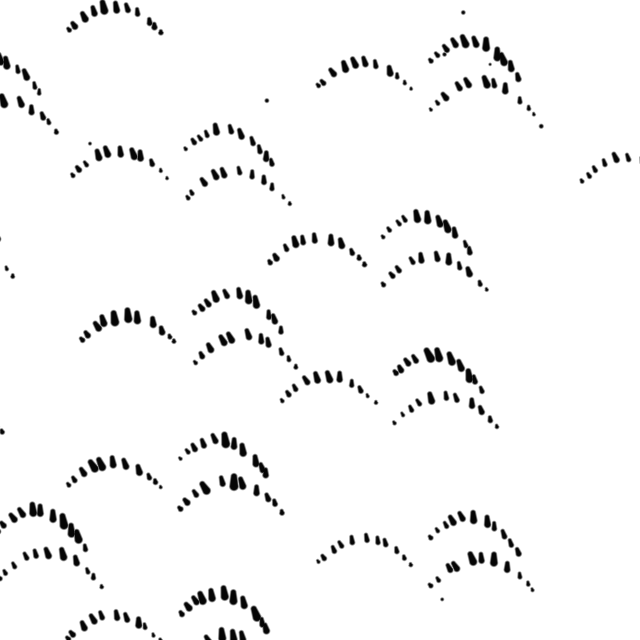
Reproduce this pattern procedurally as a three.js fragment shader.

```glsl
varying vec2 vUv;

float hash(vec2 p) {
  vec3 q = fract(vec3(p.xyx) * vec3(0.1031, 0.1030, 0.0973));
  q += dot(q, q.yzx + 33.33);
  return fract((q.x + q.y) * q.z);
}

// Signed random value from -1 to 1
float jitter(vec2 p) {
  return 2.0 * hash(p) - 1.0;
}

// Rounded stroke that narrows towards its upper end
float dash(vec2 p, vec2 axis, float halfLength, float radius) {
  float along = clamp(dot(p, axis), -halfLength, halfLength);
  float taper = 1.0 - 0.18 * along / max(halfLength, 0.0005);
  return length(p - axis * along) - radius * taper;
}

// Arc of dashes; shape holds half width, sag, slope and weight of the right end
float dashedArc(vec2 p, vec4 shape, float seed) {
  if (abs(p.x) > 0.11 || abs(p.y + 0.02) > 0.08) return 1.0;
  float d = 1.0;
  float arcWeight = 0.98 + 0.14 * jitter(vec2(seed, 3.7));
  for (int i = 0; i < 11; i++) {
    vec2 id = vec2(float(i) * 7.3 + 1.0, seed);
    float u = float(i) / 5.0 - 1.0 + 0.05 * jitter(id);
    float t = sin(1.15 * u) / sin(1.15);
    vec2 center = vec2(shape.x * t, -shape.y * t * t - shape.z * t);
    center.y += 0.002 * jitter(id + 11.0);

    // Dashes shrink to dots at the ends
    float swell = 1.0 - pow(abs(t + 0.06), 2.2) + shape.w * max(t, 0.0);
    swell = clamp(swell, 0.0, 1.0);
    float size = arcWeight * (1.0 + 0.22 * jitter(id + 23.0));
    float radius = mix(0.0026, 0.0043, swell) * size;
    float halfLength = mix(0.0008, 0.0056, swell) * size;
    vec2 axis = normalize(vec2(-0.18 - 0.6 * max(-t, 0.0) + 0.22 * jitter(id + 37.0), 1.0));
    d = min(d, dash(p - center, axis, halfLength, radius));
  }
  return d;
}

// One single arc with a stacked pair to its right
float arcGroup(vec2 p, float seed, bool paired) {
  float d = dashedArc(p, vec4(0.073, 0.040, 0.002, 0.0), seed);
  if (paired) {
    d = min(d, dashedArc(p - vec2(0.171, 0.033), vec4(0.067, 0.042, 0.012, 0.75), seed + 5.1));
    d = min(d, dashedArc(p - vec2(0.184, -0.031), vec4(0.080, 0.047, 0.004, 0.2), seed + 9.4));
  }
  return d;
}

void main() {
  float d = 1.0;

  // Staggered columns of groups, sparse towards the right
  for (int i = -1; i <= 2; i++) {
    for (int j = 0; j <= 4; j++) {
      float col = float(i);
      float row = float(j);
      if (i == 2 && j != 3) continue;
      vec2 id = vec2(col * 13.0 + 41.0, row * 17.0 + 5.0);
      vec2 center = vec2(0.195 + 0.335 * col, 0.025 + 0.243 * row + 0.135 * mod(col, 2.0));
      center += vec2(0.04, 0.016) * vec2(jitter(id), jitter(id + 50.0));
      center.x += 0.1 * step(1.5, col);
      center.x -= 0.08 * step(col, -0.5) * step(abs(row - 1.5), 0.6);
      d = min(d, arcGroup(vUv - center, id.x * 1.7 + id.y * 2.9, j < 4));
    }
  }

  // Stray specks
  for (int i = 0; i < 7; i++) {
    vec2 id = vec2(float(i) * 9.1 + 2.0, 71.0);
    vec2 speck = vec2(hash(id), hash(id + 19.0));
    d = min(d, length(vUv - speck) - mix(0.0018, 0.0036, hash(id + 31.0)));
  }

  float ink = 1.0 - smoothstep(-0.002, 0.002, d);
  gl_FragColor = vec4(mix(vec3(1.0), vec3(0.02), ink), 1.0);
}
```
